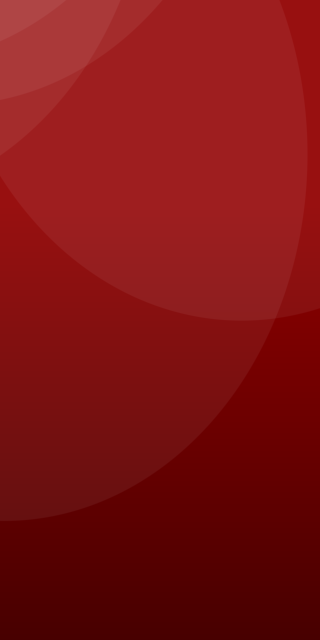
Reproduce this background procedurally as a Shadertoy shader.

```glsl
// Red vertical gradient under five large translucent white ellipses.
// All ellipses share one size; each overlap lightens the red a step further.
// Coordinates run from 0 to 1 over the canvas, origin at the lower left.

#define BRIGHT_RED vec3(0.570, 0.000, 0.002)
#define DARK_RED vec3(0.280, 0.000, 0.000)
#define FADE_START 0.68
#define VEIL_OPACITY 0.061
#define VEIL_RADII vec2(0.948, 0.573)
#define VEIL_COUNT 5

// Ellipse centres, from the lowest arc to the corner arc
const vec2 veilCentres[VEIL_COUNT] = vec2[VEIL_COUNT](
    vec2( 0.013, 0.759),
    vec2( 0.755, 1.072),
    vec2(-0.474, 1.253),
    vec2(-0.156, 1.409),
    vec2(-0.328, 1.473)
);

// Approximate signed distance to an ellipse, in pixels
float ellipseDistance(vec2 offset, vec2 radii) {
    vec2 scaled = offset / radii;
    float len = max(length(scaled), 1e-4);
    vec2 gradient = scaled / (len * radii * iResolution.xy);
    return (len - 1.0) / max(length(gradient), 1e-6);
}

void mainImage(out vec4 fragColor, in vec2 fragCoord) {
    vec2 uv = fragCoord / iResolution.xy;

    // Flat bright band above, linear fade to dark below
    vec3 color = mix(DARK_RED, BRIGHT_RED, clamp(uv.y / FADE_START, 0.0, 1.0));

    // Layered white veils with smooth edges
    for (int i = 0; i < VEIL_COUNT; i++) {
        float dist = ellipseDistance(uv - veilCentres[i], VEIL_RADII);
        float coverage = 1.0 - smoothstep(-0.8, 0.8, dist);
        color = mix(color, vec3(1.0), VEIL_OPACITY * coverage);
    }

    fragColor = vec4(color, 1.0);
}
```
